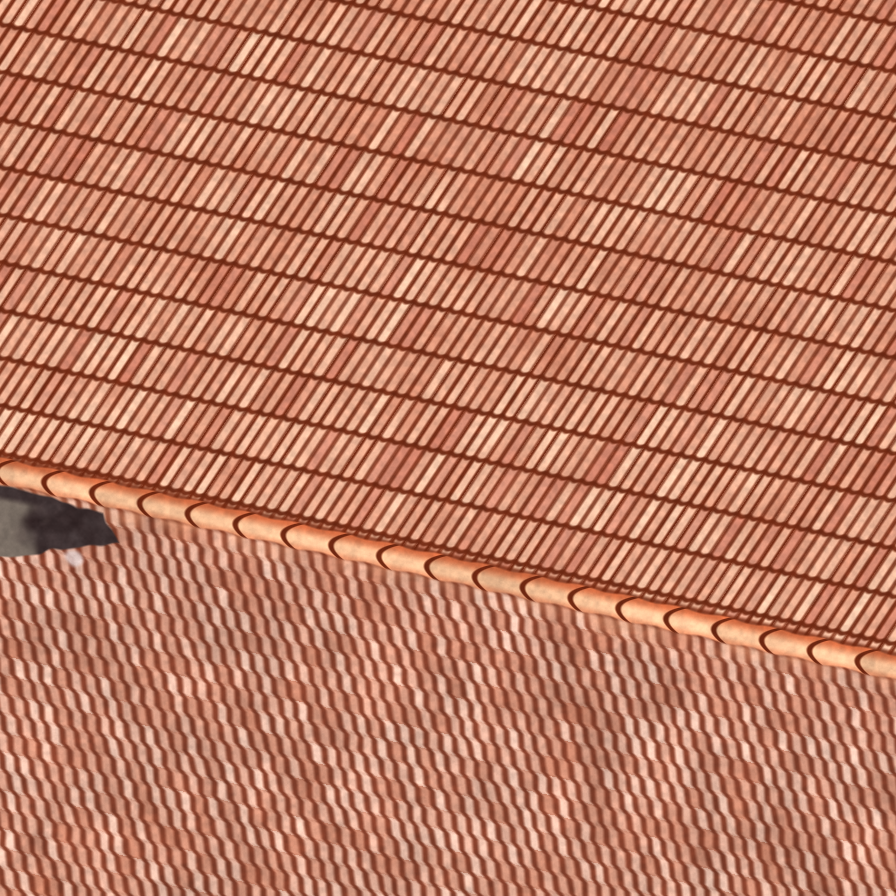
This texture is drawn by a WebGL 2 fragment shader. Its source:

```glsl
#version 300 es
precision highp float;
// Sunlit clay tile roof: two tiled slopes meeting at a slanted line of ridge caps.

#define ROW_SLOPE 0.2135
#define ROW_HEIGHT 0.0532
#define TILE_WIDTH 0.0152
#define TILE_LEAN 0.66
#define LOW_WIDTH 0.0150
#define LOW_ROW 0.0215
#define LOW_LEAN 0.34
#define RIDGE_START 0.525
#define RIDGE_SLOPE 0.220
#define RIDGE_HALF 0.0138
#define CAP_LENGTH 0.0534
#define GRAIN 0.24

uniform vec2 u_resolution;
out vec4 fragColor;

const vec3 GROOVE = vec3(0.45, 0.16, 0.07);
const vec3 CLAY = vec3(0.85, 0.56, 0.45);
const vec3 PALE = vec3(1.0, 0.81, 0.69);
const vec3 ROSE = vec3(0.80, 0.46, 0.38);
const vec3 SHADE = vec3(0.52, 0.25, 0.17);
const vec3 DUST = vec3(0.97, 0.80, 0.72);
const vec3 SOOT = vec3(0.15, 0.10, 0.10);

float hash(vec2 p) {
  vec3 q = fract(vec3(p.xyx) * 0.1031);
  q += dot(q, q.yzx + 33.33);
  return fract((q.x + q.y) * q.z);
}

float noise(vec2 p) {
  vec2 i = floor(p), f = fract(p);
  f = f * f * (3.0 - 2.0 * f);
  return mix(mix(hash(i), hash(i + vec2(1, 0)), f.x),
             mix(hash(i + vec2(0, 1)), hash(i + vec2(1, 1)), f.x), f.y);
}

float fbm(vec2 p) {
  float sum = 0.0, amp = 0.5;
  for (int i = 0; i < 4; i++) {
    sum += amp * noise(p);
    p = p * 2.03 + 17.0;
    amp *= 0.5;
  }
  return sum / 0.9375;
}

// Long straight leaning tiles, split by dark course lines
vec3 upperSlope(vec2 p) {
  float across = (p.x + TILE_LEAN * p.y) / TILE_WIDTH;
  float course = (p.y - ROW_SLOPE * p.x - 0.2925) / ROW_HEIGHT;
  course += 0.02 * cos(6.2832 * across);
  vec2 tile = vec2(floor(across), floor(course));
  float patchTone = fbm(p * vec2(15.0, 21.0) + 5.0);
  float light = 0.7 * hash(tile + 40.0) + 0.9 * patchTone - 0.28;
  light += 0.35 * (p.y - 0.3) - 0.15 * (p.x - 0.5);
  vec3 col = mix(CLAY, PALE, clamp(light, 0.0, 1.0));
  col = mix(col, ROSE, 0.6 * smoothstep(0.70, 0.95, hash(tile + 91.0)));
  float side = abs(fract(across) - 0.5);
  float groove = smoothstep(0.19, 0.44, side);
  col = mix(col, GROOVE, groove * (0.70 + 0.28 * hash(tile + 7.0)));
  float seam = abs(fract(course + 0.5) - 0.5) * ROW_HEIGHT;
  return mix(col, GROOVE * 0.95, 0.93 * (1.0 - smoothstep(0.0008, 0.0046, seam)));
}

// Short tiles whose stepped edges form steep wavy stripes
vec3 lowerSlope(vec2 p) {
  float course = (p.y - RIDGE_SLOPE * p.x) / LOW_ROW;
  float across = (p.x - LOW_LEAN * p.y) / LOW_WIDTH;
  float saw = fract(course) - 0.5;
  across += 0.36 * saw * smoothstep(0.5, 0.32, abs(saw)) + 0.2 * (noise(p * 38.0) - 0.5);
  vec2 tile = vec2(floor(across), floor(course));
  float side = abs(fract(across) - 0.5);
  float light = 1.0 - smoothstep(0.12, 0.46, side);
  float dusty = 0.9 * hash(tile + 12.0) + 0.5 * fbm(p * 14.0 + 3.0) - 0.15;
  vec3 crest = mix(CLAY * 0.95, DUST, clamp(dusty, 0.0, 1.0));
  vec3 col = mix(SHADE, crest, light);
  col *= 0.87 + 0.24 * fbm(p * vec2(24.0, 17.0) + 30.0);
  float lip = smoothstep(0.34, 0.5, abs(saw));
  return mix(col, SHADE, 0.16 * lip);
}

// Overlapping rounded caps with thick curved joints
vec3 ridgeCaps(vec2 p, float n) {
  float bend = 0.013 * n * n - 0.005 * n;
  float along = (p.x - 0.0495 - bend) / CAP_LENGTH;
  float f = fract(along);
  vec3 col = mix(vec3(0.82, 0.42, 0.26), vec3(1.0, 0.78, 0.61), smoothstep(-0.9, 0.1, n));
  col = mix(col, vec3(0.92, 0.60, 0.44), smoothstep(0.4, 1.0, n));
  col *= 0.90 + 0.14 * hash(vec2(floor(along), 3.0)) + 0.05 * f;
  float joint = min(f, 1.0 - f) * CAP_LENGTH;
  return mix(col, GROOVE * 0.95, 1.0 - smoothstep(0.0014, 0.0048, joint));
}

void main() {
  vec2 p = gl_FragCoord.xy / u_resolution;
  p.y = 1.0 - p.y; // measured downward from the top edge
  float aa = 1.0 / u_resolution.y;
  float drop = p.y - RIDGE_START - RIDGE_SLOPE * p.x;
  vec3 col = mix(upperSlope(p), lowerSlope(p), smoothstep(-aa, aa, drop));

  // Sunlit mortar below the ridge and thin shadows at its edges
  float mortar = smoothstep(0.045, 0.012, drop) * step(0.0, drop);
  col = mix(col, vec3(0.95, 0.68, 0.52), 0.6 * mortar * noise(p * 60.0));
  float rim = abs(drop + 0.001) - RIDGE_HALF;
  col = mix(col, GROOVE, 0.8 * (1.0 - smoothstep(0.0, 0.0055, rim)) * (drop < 0.0 ? 1.0 : 0.5));

  // Sooty opening with a grey pane at the left edge
  float rough = 0.006 * (noise(p * 70.0) - 0.5);
  float hole = max(0.541 + 0.28 * p.x - p.y, p.y - 0.622 + 0.12 * p.x);
  hole = max(hole, p.x - 0.113 - 0.56 * (p.y - 0.57)) + rough;
  float pane = smoothstep(0.062, 0.035, p.x + 0.03 * noise(p * 55.0)) * smoothstep(0.551, 0.561, p.y - 0.2 * p.x);
  vec3 inside = mix(SOOT + 0.16 * fbm(p * 60.0), vec3(0.48, 0.43, 0.39), pane);
  col = mix(col, inside, 1.0 - smoothstep(-0.002, 0.002, hole));
  float chip = length((p - vec2(0.081, 0.622)) * vec2(1.0, 1.3)) + 2.0 * rough;
  col = mix(col, vec3(0.87, 0.80, 0.79), 0.8 * (1.0 - smoothstep(0.006, 0.015, chip)));

  // Cap outline swells a little beside each joint
  float swell = 0.0012 * cos(6.2832 * (p.x - 0.062) / CAP_LENGTH);
  float cap = abs(drop) - RIDGE_HALF - swell;
  col = mix(col, ridgeCaps(p, drop / RIDGE_HALF), 1.0 - smoothstep(-0.0016, 0.0016, cap));
  col *= 1.0 + GRAIN * (fbm(p * 150.0) - 0.5);
  fragColor = vec4(clamp(col, 0.0, 1.0), 1.0);
}
```
